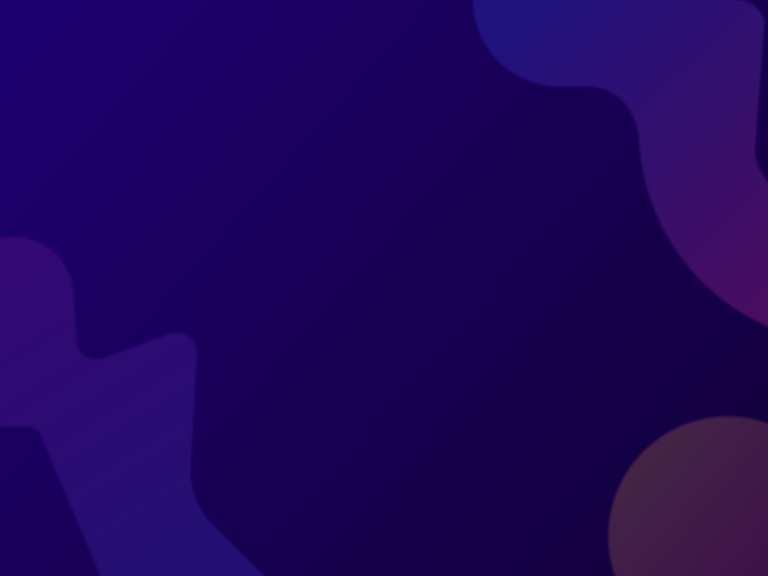
This background is drawn by a Shadertoy shader. Its source:

```glsl
// Deep violet diagonal gradient with two wavy ribbons and a muted disc in the corners.

#define ASPECT 1.33333
#define SKY_LIGHT vec3(0.120, 0.000, 0.445)
#define SKY_DARK  vec3(0.070, 0.000, 0.225)
#define RIBBON_BLUE    vec3(0.130, 0.070, 0.485)
#define RIBBON_MAGENTA vec3(0.285, 0.050, 0.370)
#define TONGUE_PURPLE  vec3(0.202, 0.030, 0.455)
#define TONGUE_BLUE    vec3(0.132, 0.060, 0.445)
#define DISC_WARM vec3(0.265, 0.142, 0.275)
#define DISC_COOL vec3(0.237, 0.070, 0.285)
#define EDGE_SOFTNESS 0.0045

// Signed distance to a half plane; the normal points outward.
float halfPlane(vec2 p, vec2 onEdge, vec2 normal) {
    return dot(p - onEdge, normalize(normal));
}

float circle(vec2 p, vec2 centre, float radius) {
    return length(p - centre) - radius;
}

float capsule(vec2 p, vec2 a, vec2 b, float radius) {
    vec2 axis = b - a;
    float t = clamp(dot(p - a, axis) / dot(axis, axis), 0.0, 1.0);
    return length(p - a - t * axis) - radius;
}

// Intersection and union whose corners are rounded by radius r.
float roundIntersect(float a, float b, float r) {
    return min(max(a, b), -r) + length(max(vec2(a, b) + r, 0.0));
}

float roundUnion(float a, float b, float r) {
    return max(min(a, b), r) - length(max(r - vec2(a, b), 0.0));
}

// Ribbon hanging from the top right: a shallow bump flowing into a wide arc.
float upperRibbon(vec2 p) {
    float bump = roundIntersect(0.821 - p.x, p.y - 0.150, 0.150);
    float arc = circle(p, vec2(1.484, 0.224), 0.375);
    float ribbon = roundUnion(bump, arc, 0.096);

    float notch = capsule(p, vec2(1.389, 0.260), vec2(1.406, 0.035), 0.078);
    vec2 corner = p - vec2(1.281, 0.047);
    float cornerCut = max(0.047 - length(corner), max(-corner.x, corner.y));
    return max(ribbon, -min(notch, cornerCut));
}

// Ribbon rising from the lower left: a column, a pointed lobe and a sloping foot.
float lowerRibbon(vec2 p) {
    float columnSide = halfPlane(p, vec2(0.129, 0.530), vec2(1.0, -0.06));
    float column = roundIntersect(columnSide, 0.411 - p.y, 0.096);
    float lobeTop = halfPlane(p, vec2(0.182, 0.621), vec2(-0.35, -0.94));
    float lobeSide = halfPlane(p, vec2(0.342, 0.616), vec2(1.0, 0.056));
    float lobe = roundIntersect(lobeTop, lobeSide, 0.056);
    float foot = halfPlane(p, vec2(0.360, 0.901), vec2(1.0, -1.0));
    float ribbon = roundUnion(roundUnion(column, lobe, 0.048), foot, 0.040);

    float cutSide = halfPlane(p, vec2(0.078, 0.773), vec2(0.92, -0.39));
    float cutout = roundIntersect(0.741 - p.y, cutSide, 0.014);
    return max(ribbon, -cutout);
}

// Position along the line from a to b, limited to 0..1.
float along(vec2 p, vec2 a, vec2 b) {
    return clamp(dot(p - a, b - a) / dot(b - a, b - a), 0.0, 1.0);
}

// Soft edge, never thinner than one pixel.
float coverage(float d) {
    float width = max(EDGE_SOFTNESS, 1.0 / iResolution.y);
    return 1.0 - smoothstep(-width, width, d);
}

void mainImage(out vec4 fragColor, in vec2 fragCoord) {
    // Canvas heights, measured rightward and downward from the top left.
    vec2 uv = fragCoord / iResolution.xy;
    vec2 p = vec2(uv.x * ASPECT, 1.0 - uv.y);

    // Background gradient
    float shade = 0.6 * uv.x + 0.4 * p.y;
    vec3 color = mix(SKY_LIGHT, SKY_DARK, shade);

    // Ribbons
    float upperBlend = along(p, vec2(0.92, 0.04), vec2(1.37, 0.53));
    vec3 upperColor = mix(RIBBON_BLUE, RIBBON_MAGENTA, upperBlend);
    color = mix(color, upperColor, coverage(upperRibbon(p)));

    float lowerBlend = along(p, vec2(0.02, 0.45), vec2(0.35, 0.98));
    vec3 lowerColor = mix(TONGUE_PURPLE, TONGUE_BLUE, lowerBlend);
    color = mix(color, lowerColor, coverage(lowerRibbon(p)));

    // Corner disc
    float discBlend = along(p, vec2(1.10, 0.80), vec2(1.33, 1.00));
    vec3 discColor = mix(DISC_WARM, DISC_COOL, discBlend);
    color = mix(color, discColor, coverage(circle(p, vec2(1.264, 0.931), 0.208)));

    fragColor = vec4(color, 1.0);
}
```
